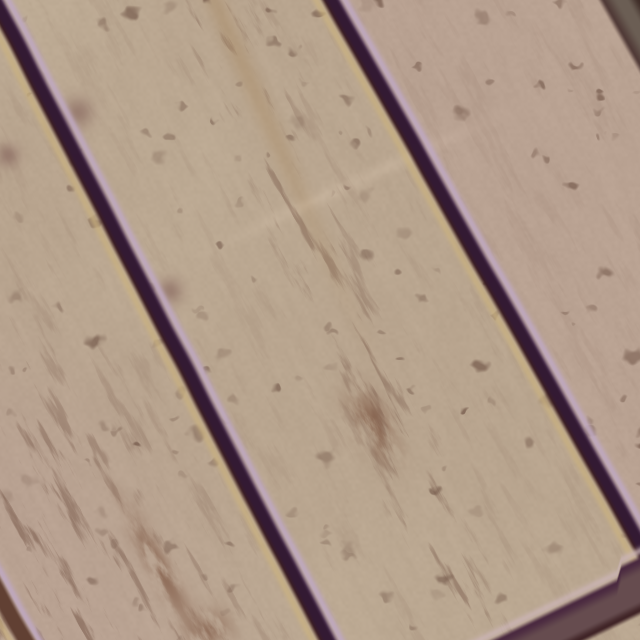
A Shadertoy shader for this texture:

```glsl
float hash(vec2 p) {
    vec3 q = fract(vec3(p.xyx) * 0.1031);
    q += dot(q, q.yzx + 33.33);
    return fract((q.x + q.y) * q.z);
}

float noise(vec2 p) {
    vec2 i = floor(p), f = fract(p);
    f = f * f * (3.0 - 2.0 * f);
    return mix(mix(hash(i), hash(i + vec2(1, 0)), f.x),
               mix(hash(i + vec2(0, 1)), hash(i + vec2(1, 1)), f.x), f.y);
}

float fbm(vec2 p) {
    float sum = 0.0, gain = 0.5;
    for (int i = 0; i < 4; i++) {
        sum += gain * noise(p);
        p = p * 2.03 + 17.1;
        gain *= 0.5;
    }
    return sum / 0.9375;
}

// Soft bell around zero
float bell(float x, float width) {
    return exp(-x * x / (width * width));
}

// Scattered soft specks, one candidate per grid cell
float specks(vec2 p, float cell, float chance, float seed) {
    vec2 wobble = vec2(noise(p * 90.0), noise(p * 90.0 + 31.0)) - 0.5;
    vec2 q = p + 0.012 * wobble, home = floor(q / cell);
    float cover = 0.0;
    for (int y = -1; y <= 1; y++)
    for (int x = -1; x <= 1; x++) {
        vec2 id = home + vec2(x, y), key = id + seed;
        vec2 centre = (id + vec2(hash(key + 3.7), hash(key + 9.2))) * cell;
        float size = mix(0.005, 0.013, pow(hash(key + 5.1), 2.0));
        float spot = 1.0 - smoothstep(size * 0.4, size * 1.3, length((q - centre) * vec2(0.9, 1.1)));
        cover = max(cover, spot * step(hash(key), chance) * mix(0.25, 0.85, hash(key + 7.3)));
    }
    return cover;
}

// Soft elliptical stain aligned with the grain
float stain(vec2 grain, vec2 centre, vec2 size) {
    return exp(-dot((grain - centre) / size, (grain - centre) / size));
}

vec2 toGrain(vec2 p) {
    return vec2(0.875 * p.x - 0.484 * p.y, 0.484 * p.x + 0.875 * p.y);
}

void mainImage(out vec4 fragColor, in vec2 fragCoord) {
    vec2 p = fragCoord / iResolution.xy;
    p.y = 1.0 - p.y; // measured downwards from the top edge
    vec2 grain = toGrain(p);
    vec3 brown = vec3(0.48, 0.36, 0.30);

    // Plank base with pinker sides
    vec3 color = mix(vec3(0.745, 0.675, 0.585), vec3(0.715, 0.635, 0.55), fbm(p * 3.0));
    float rightPlank = smoothstep(-0.01, 0.03, p.x - 0.518 - 0.569 * p.y);
    float lowerLeft = smoothstep(0.05, -0.4, p.x - 0.52 * p.y) * smoothstep(0.3, 0.8, p.y);
    color = mix(color, vec3(0.725, 0.63, 0.575), 0.75 * max(rightPlank, lowerLeft));
    color += 0.025 * (fbm(grain * vec2(90.0, 14.0)) - 0.5);
    color += 0.015 * (noise(p * 190.0) - 0.5);

    // Grain streaks, strongest along the middle band and the lower left
    float middle = bell(p.x - 0.33 - 0.42 * p.y, 0.06);
    float streak = smoothstep(0.56, 0.78, fbm(grain * vec2(75.0, 13.0) + 4.0));
    color = mix(color, brown, streak * (0.08 + 0.4 * middle + 0.5 * lowerLeft));
    color = mix(color, vec3(0.66, 0.54, 0.39),
                0.4 * bell(p.x - 0.335 - 0.44 * p.y, 0.018) * smoothstep(0.65, 0.1, p.y));

    // Larger worn stains
    float rough = smoothstep(0.25, 0.7, fbm(grain * vec2(70.0, 25.0) + 8.0));
    float worn = stain(grain, toGrain(vec2(0.582, 0.665)), vec2(0.027, 0.055));
    worn += 0.9 * stain(grain, toGrain(vec2(0.25, 0.89)), vec2(0.017, 0.1));
    worn += 0.8 * stain(grain, toGrain(vec2(0.33, 0.985)), vec2(0.03, 0.03));
    color = mix(color, vec3(0.50, 0.35, 0.27), min(worn, 1.0) * rough * 0.8);
    float mauve = stain(p, vec2(0.265, 0.455), vec2(0.02))
                + stain(p, vec2(0.122, 0.176), vec2(0.023))
                + stain(p, vec2(0.012, 0.243), vec2(0.018));
    color = mix(color, vec3(0.52, 0.39, 0.36), 0.6 * mauve);

    // Specks and a pale scuff across the planks
    float dots = max(specks(p, 0.085, 0.6, 11.0), 0.7 * specks(p + 0.04, 0.06, 0.22, 53.0));
    color = mix(color, brown * 0.9, dots * 0.8);
    float scuff = bell(p.y + 0.46 * p.x - 0.54, 0.012)
                * smoothstep(0.28, 0.5, p.x) * smoothstep(0.86, 0.6, p.x);
    color += 0.035 * scuff;

    // Seams: warm fringe on the left, dark core, lilac fringe on the right
    for (int i = 0; i < 3; i++) {
        float slope = i == 1 ? 0.519 : 0.567;
        float s = 0.875 * (p.x + 0.532 - 0.524 * float(i) - slope * p.y);
        s += i == 2 ? -0.002 : 0.004 * float(i - 1);
        s += 0.0015 * (noise(vec2(grain.y * 14.0, float(i))) - 0.5);
        color = mix(color, vec3(0.80, 0.70, 0.49), 0.6 * bell(s + 0.021, 0.006));
        color = mix(color, vec3(0.75, 0.66, 0.76), 0.85 * bell(s - 0.019, 0.006));
        vec3 core = mix(vec3(0.24, 0.12, 0.12), vec3(0.20, 0.10, 0.20), smoothstep(-0.013, -0.002, s));
        core = mix(core, vec3(0.40, 0.29, 0.42), smoothstep(0.005, 0.015, s));
        core = i == 0 ? vec3(0.38, 0.25, 0.20) : core;
        color = mix(color, core, 1.0 - smoothstep(0.008, 0.017, abs(s)));
    }

    // Wide grey gap in the upper right corner
    float gap = 0.875 * (p.x - 0.9375 - 0.567 * p.y);
    vec3 gapColor = mix(vec3(0.30, 0.21, 0.20), vec3(0.42, 0.37, 0.33), smoothstep(0.0, 0.025, gap));
    gapColor = mix(gapColor, vec3(0.24, 0.17, 0.15), smoothstep(0.035, 0.055, gap));
    color = mix(color, gapColor, smoothstep(-0.005, 0.006, gap));

    // Cross gap at the plank end, with a small step where it meets the seam
    float notch = 0.018 * smoothstep(0.963, 0.972, p.x);
    float end = 0.9 * (p.y - 1.0 + 0.484 * (p.x - 0.768) + notch);
    color = mix(color, vec3(0.80, 0.71, 0.72), 0.7 * bell(end + 0.008, 0.006));
    vec3 endColor = mix(vec3(0.29, 0.16, 0.25), vec3(0.40, 0.30, 0.31), smoothstep(0.004, 0.026, end));
    endColor = mix(endColor, vec3(0.25, 0.14, 0.15), smoothstep(0.045, 0.06, end - 0.9 * notch));
    float endMask = smoothstep(-0.004, 0.006, end) * (1.0 - smoothstep(0.059, 0.069, end - 0.9 * notch));
    color = mix(color, endColor, endMask);

    fragColor = vec4(clamp(color, 0.0, 1.0), 1.0);
}
```
